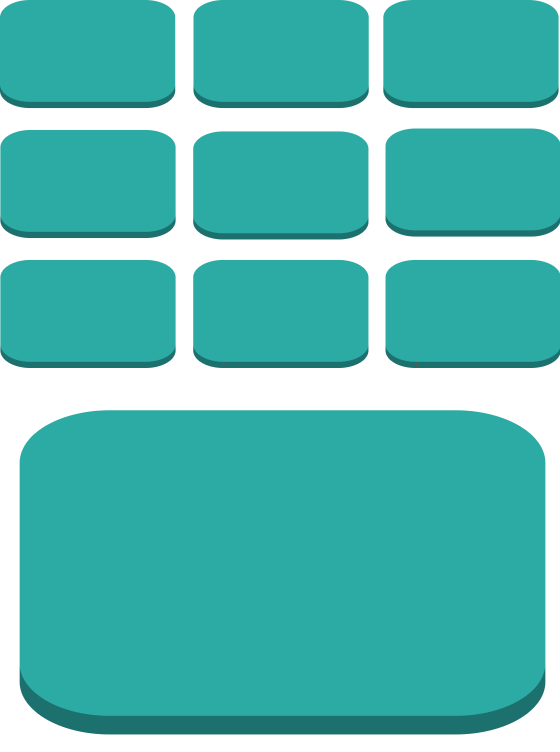
Top, the full canvas; bottom, a detail of the centre.
A Shadertoy shader for this pattern:

```glsl
// Three by three raised teal buttons on white, each a face over a darker lip.
// Each pixel finds its cell, nudges that cell's button slightly off the grid,
// and weighs two nested elliptical-cornered boxes by their edge coverage.

// Approximate signed distance to a box from (0,0) to size, with elliptical corners.
float buttonDistance(vec2 p, vec2 size) {
    vec2 radius = vec2(41.0, 24.0);
    vec2 corner = max(abs(p - 0.5 * size) - 0.5 * size + radius, 0.0) / radius;
    float k = length(corner);
    return (k - 1.0) * (k + 1e-4) / (length(corner / radius) + 1e-4 / radius.x);
}

float coverage(float distance, float pixel) {
    return clamp(0.5 - distance / pixel, 0.0, 1.0);
}

// Small hand-placed misalignment of each button.
vec2 nudge(vec2 cell) {
    float x = cell.y < 0.5 ? cell.x * (3.5 - 2.5 * cell.x)
                           : 0.5 + cell.x * (0.5 - 0.375 * cell.x);
    float y = cell.y == 1.0 ? 2.3 * sin(2.0944 * cell.x) : 0.0;
    return vec2(x, y);
}

void mainImage(out vec4 fragColor, in vec2 fragCoord) {
    // The canvas is 504 units tall, with y running down from the top.
    float pixel = 504.0 / iResolution.y;
    vec2 p = vec2(fragCoord.x, iResolution.y - fragCoord.y) * pixel;

    // Cell borders lie in the middle of the gaps.
    vec2 pitch = vec2(264.0, 178.0);
    vec2 cell = clamp(floor((p + vec2(12.0, 15.0)) / pitch), 0.0, 2.0);
    vec2 local = p - cell * pitch - nudge(cell);

    // The face lies inside the body; the lip is what remains below it.
    float body = coverage(buttonDistance(local, vec2(240.0, 148.0)), pixel);
    float face = coverage(buttonDistance(local, vec2(240.0, 139.5)), pixel);
    float lip = max(body - face, 0.0);

    // Faint rusty tick across the lip of the last two bottom buttons.
    float tick = coverage(abs(local.x - 42.0) - 0.5, pixel);
    tick *= step(1.0, cell.x) * step(2.0, cell.y);
    vec3 lipColor = mix(vec3(0.11, 0.44, 0.43), vec3(0.42, 0.33, 0.29), tick);

    vec3 color = vec3(1.0 - body) + lipColor * lip + vec3(0.17, 0.67, 0.64) * face;
    fragColor = vec4(color, 1.0);
}
```
